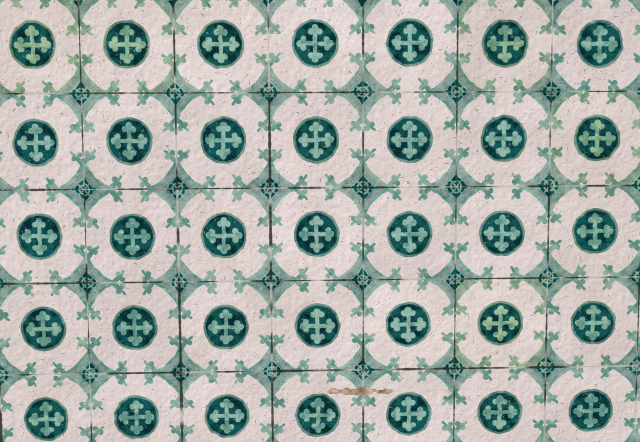
This pattern is drawn by a Shadertoy shader. Its source:

```glsl
const vec3 CREAM = vec3(0.88, 0.83, 0.825);
const vec3 PALE_GREEN = vec3(0.56, 0.70, 0.65);
const vec3 MID_GREEN = vec3(0.36, 0.56, 0.52);
const vec3 TEAL = vec3(0.08, 0.34, 0.34);
const vec3 DEEP_TEAL = vec3(0.03, 0.18, 0.20);

float hash(vec2 p) {
    return fract(sin(dot(p, vec2(127.1, 311.7))) * 43758.5453);
}

float noise(vec2 p) {
    vec2 i = floor(p), f = fract(p);
    f = f * f * (3.0 - 2.0 * f);
    return mix(mix(hash(i), hash(i + vec2(1, 0)), f.x),
               mix(hash(i + vec2(0, 1)), hash(i + vec2(1, 1)), f.x), f.y);
}

float fbm(vec2 p) {
    float sum = 0.0, amp = 0.5;
    for (int i = 0; i < 4; i++) {
        sum += amp * noise(p);
        p = p * 2.03 + 17.3;
        amp *= 0.5;
    }
    return sum / 0.9375;
}

float fill(float d, float aa) { return 1.0 - smoothstep(-aa, aa, d); }

float circle(vec2 p, vec2 c, float r) { return length(p - c) - r; }

float capsule(vec2 p, vec2 a, vec2 b, float r) {
    vec2 ab = b - a;
    return length(p - a - ab * clamp(dot(p - a, ab) / dot(ab, ab), 0.0, 1.0)) - r;
}

// Fold all eight symmetric sectors onto the one beside +x
vec2 foldOctant(vec2 p) {
    p = abs(p);
    return vec2(max(p.x, p.y), min(p.x, p.y));
}

// Cross with trefoil arm ends
float crossShape(vec2 a) {
    float d = capsule(a, vec2(0), vec2(0.16, 0), 0.023);
    d = min(d, circle(a, vec2(0.124, 0.044), 0.033));
    d = min(d, circle(a, vec2(0.160, 0.0), 0.037));
    return min(d, circle(a, vec2(0), 0.036));
}

// Curled leaf, given depth from the tile edge and distance along it
float leafShape(vec2 l) {
    float d = capsule(l, vec2(0.0, 0.225), vec2(0.075, 0.15), 0.026);
    d = min(d, circle(l, vec2(0.040, 0.125), 0.030));
    d = min(d, circle(l, vec2(0.098, 0.165), 0.029));
    return min(d, capsule(l, vec2(0.08, 0.14), vec2(0.125, 0.105), 0.014));
}

// Pierced corner ornament
vec3 cornerColor(vec2 a, float r, float aa, vec3 light, vec3 dark) {
    vec2 c = 0.5 - a;
    float turn = (atan(a.y, a.x) - 0.7854) / 0.15;
    float spoke = abs(fract(turn + 0.5) - 0.5) * 0.15 * r - 0.009;
    float arc = abs(r - 0.613) - 0.010;
    float hub = abs(length(c) - 0.052) - 0.010;
    float bud = circle(c, vec2(0.105, 0.025), 0.016);
    float lattice = min(min(spoke, arc), min(hub, bud));
    vec3 window = mix(dark, CREAM * 0.93, 0.65 * fill(r - 0.605, aa));
    vec3 col = mix(window, light, fill(lattice, aa));
    return mix(col, light, fill(r - 0.558, aa));
}

// Uneven joint: x is coverage, y is its lightness
vec2 joint(float dist, float along, float line, float aa) {
    float worn = noise(vec2(along * 3.0, line * 7.3));
    float width = 0.004 + 0.011 * worn * (0.5 + hash(vec2(line, 4.0)));
    float rough = 0.006 * (noise(vec2(along * 34.0, line)) - 0.5);
    return vec2(fill(dist - width + rough, aa),
                smoothstep(0.42, 0.72, noise(vec2(along * 5.0 + 9.0, line * 3.1))));
}

// Wall position to tile units, with the slight lean of the view
vec2 tileSpace(vec2 uv) {
    float down = 1.0 - uv.y;
    float x = (uv.x - 0.070 - 0.0354 * down) / (0.2147 - 0.010 * down);
    float t = down * (1.0 + 0.0175 * uv.x) - 0.1;
    return vec2(x, t * (4.437 + 0.318 * t));
}

void mainImage(out vec4 fragColor, in vec2 fragCoord) {
    vec2 uv = fragCoord / iResolution.y;
    vec2 cell = tileSpace(uv);
    vec2 id = floor(cell + 0.5);
    vec2 local = cell - id;
    float aa = 3.6 / iResolution.y;
    float seed = hash(id + 3.7);

    // Hand-painted wobble and placement
    vec2 wobble = vec2(noise(cell * 16.0), noise(cell * 16.0 + 41.0)) - 0.5;
    vec2 q = local + 0.014 * wobble + 0.018 * (vec2(seed, hash(id + 9.1)) - 0.5);
    vec2 a = foldOctant(q);
    float r = length(q);

    // Glazes, varying between and within tiles
    float brush = fbm(cell * 13.0 + seed * 20.0);
    vec3 light = mix(MID_GREEN, PALE_GREEN, smoothstep(0.25, 0.65, brush + 0.25 * (seed - 0.5)));
    light += vec3(0.05, 0.02, -0.06) * smoothstep(0.6, 1.0, hash(id + 21.0));
    vec3 dark = mix(DEEP_TEAL, TEAL, smoothstep(0.25, 0.65, brush));

    // Painted ornament
    vec3 col = CREAM * (0.97 + 0.05 * seed);
    col = mix(col, cornerColor(abs(q), r, aa, light, dark), fill(0.525 - r, aa));
    col = mix(col, light * 0.98, fill(leafShape(vec2(0.5 - a.x, a.y)), aa));
    col = mix(col, light * 0.85, fill(r - 0.247, aa));
    col = mix(col, dark, fill(r - 0.222, aa));
    col = mix(col, light * 1.04, fill(crossShape(a), aa));

    // Uneven surface, stains, worn glaze and pits
    float relief = fbm(cell * 22.0) - fbm(cell * 22.0 + vec2(0.35, 0.35));
    col *= 1.0 + 0.16 * relief;
    col *= mix(vec3(0.94, 0.93, 0.91), vec3(1.03), fbm(cell * 3.0 + 5.0));
    col = mix(col, CREAM, 0.35 * smoothstep(0.66, 0.84, fbm(cell * 28.0 + 70.0)));
    col *= 1.0 - 0.22 * smoothstep(0.86, 0.97, noise(cell * 48.0));
    col += 0.035 * (noise(cell * 75.0) - 0.5);

    // Joints between tiles
    vec2 edge = 0.5 - abs(local);
    vec2 upright = joint(edge.x, cell.y, floor(cell.x), aa);
    vec2 level = joint(edge.y, cell.x, floor(cell.y) + 20.0, aa);
    vec3 shadow = vec3(0.17, 0.18, 0.16);
    vec3 mortar = vec3(0.74, 0.72, 0.69);
    col = mix(col, mix(shadow, mortar, upright.y), 0.85 * upright.x);
    col = mix(col, mix(shadow, mortar, level.y), 0.85 * level.x);

    // Chipped streak on the lower wall
    vec2 chip = (uv - vec2(0.81, 0.115)) / vec2(0.085, 0.008);
    float broken = length(chip) + 1.4 * (fbm(uv * 65.0) - 0.5);
    vec3 clay = mix(vec3(0.46, 0.34, 0.25), vec3(0.82, 0.74, 0.66), noise(uv * 130.0));
    col = mix(col, clay, fill(broken - 0.85, 0.12));

    fragColor = vec4(clamp(col, 0.0, 1.0), 1.0);
}
```
